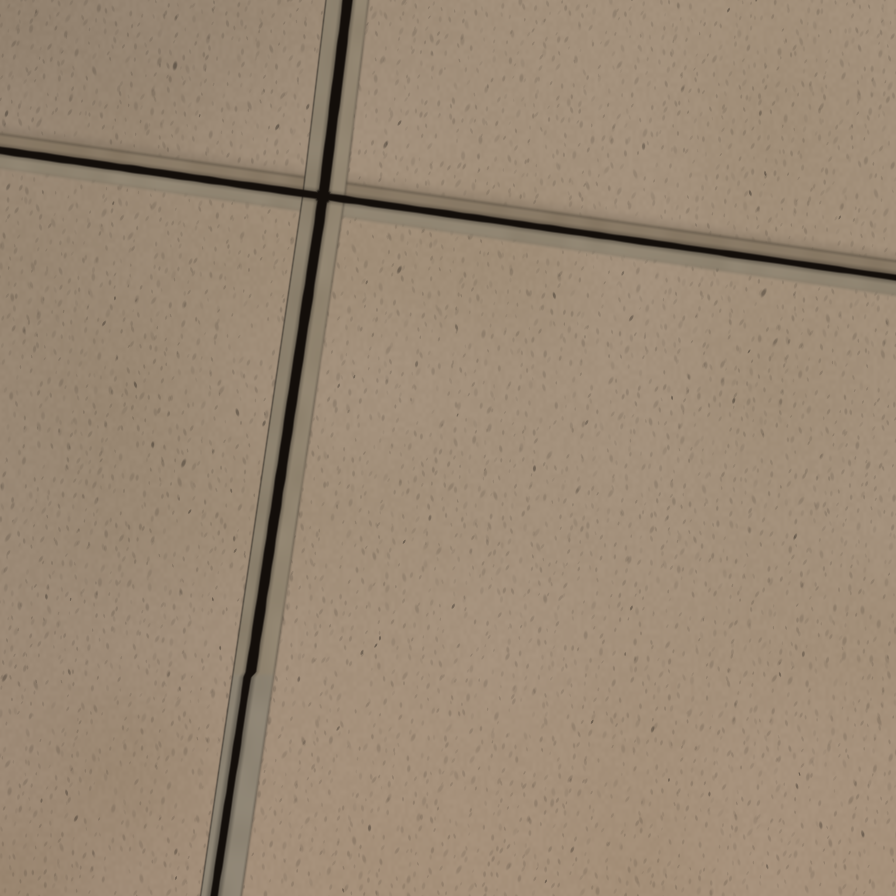
Give the GLSL for this texture, as a three.js fragment shader.

```glsl
// Speckled beige ceiling panels meeting at a tilted cross of grey rails with dark grooves.
varying vec2 vUv;

float hash(vec2 p) {
  vec3 q = fract(p.xyx * 0.1031);
  q += dot(q, q.yzx + 33.33);
  return fract((q.x + q.y) * q.z);
}

float noise(vec2 p) {
  vec2 i = floor(p), f = fract(p);
  f = f * f * (3.0 - 2.0 * f);
  return mix(mix(hash(i), hash(i + vec2(1.0, 0.0)), f.x),
             mix(hash(i + vec2(0.0, 1.0)), hash(i + 1.0), f.x), f.y);
}

// Soft band: 1 within the half width, 0 outside
float band(float d, float halfWidth, float soft) {
  return 1.0 - smoothstep(halfWidth - soft, halfWidth + soft, abs(d));
}

// Short upright flecks, one jittered fleck per occupied cell
float flecks(vec2 p) {
  float sum = 0.0;
  for (int i = 0; i < 2; i++) {
    float layer = float(i);
    vec2 g = p * (56.0 + 19.0 * layer) + 37.0 * layer;
    vec2 cell = floor(g);
    vec2 center = 0.3 + 0.4 * vec2(hash(cell + 5.1), hash(cell + 71.7));
    vec2 d = fract(g) - center;
    d.x += d.y * (hash(cell + 13.0) - 0.5) * 0.8;
    float radius = 0.07 + 0.07 * hash(cell + 29.3);
    float strength = 0.04 + 0.09 * hash(cell + 43.9) + 0.2 * step(0.985, hash(cell + 91.0));
    float shape = 1.0 - smoothstep(radius * 0.4, radius * 1.4, length(d * vec2(1.0, 0.5)));
    sum += shape * strength * step(0.35, hash(cell + 57.0));
  }
  return sum;
}

void main() {
  vec2 uv = vUv;
  float lower = 1.0 - smoothstep(0.243, 0.251, uv.y);

  // Signed distances to the two seams, with a slight bend at the crossing
  float rise = uv.y - 0.781;
  float across = 0.989 * (uv.x - 0.3607 - rise * (rise > 0.0 ? 0.125 : 0.152));
  float along = 0.99 * (uv.y - 0.781 + 0.142 * (uv.x - 0.3607));

  // Panel surface: broad lighting, mottling, grain and flecks
  vec3 color = vec3(0.638, 0.564, 0.480);
  color *= 1.0 - 0.06 * (1.0 - smoothstep(0.0, 0.45, uv.x));
  color *= 1.0 - 0.05 * smoothstep(0.75, 1.0, uv.y) * (1.0 - smoothstep(0.2, 0.7, uv.x));
  color += vec3(0.012, 0.002, -0.002) * (1.0 - smoothstep(0.0, 0.5, uv.y));
  color += 0.022 * (noise(uv * 7.0) - 0.5) * vec3(1.0, 1.0, 1.3);
  color += 0.018 * (noise(uv * vec2(260.0, 190.0)) - 0.5);
  vec2 panelUv = uv + vec2(-0.14 * uv.y, 0.14 * uv.x);
  color *= 1.0 - flecks(panelUv);

  // Cross rail: brown shade above the groove, paler grey below
  float wear = noise(uv * vec2(45.0, 30.0));
  color *= 1.0 - 0.09 * band(along - 0.018, 0.008, 0.008);
  vec3 railAcross = along > 0.0 ? vec3(0.535, 0.475, 0.395) : vec3(0.565, 0.520, 0.445);
  color = mix(color, railAcross + 0.03 * (wear - 0.5), band(along, 0.020, 0.004));
  color *= 1.0 - 0.16 * band(along - 0.018, 0.0015, 0.002);
  color *= 1.0 - 0.06 * band(along + 0.019, 0.001, 0.003);

  // Upright rail, narrowing toward the bottom on its left side
  float leftEdge = -mix(0.018, 0.024, uv.y);
  float rightEdge = mix(0.027, 0.023, uv.y);
  float rail = smoothstep(leftEdge - 0.001, leftEdge + 0.001, across)
             * (1.0 - smoothstep(rightEdge - 0.002, rightEdge + 0.002, across));
  vec3 railUp = across < 0.0 ? vec3(0.550, 0.505, 0.430) : vec3(0.570, 0.520, 0.440);
  railUp = mix(railUp, vec3(0.545, 0.515, 0.460), 0.6 * lower);
  color = mix(color, railUp + 0.03 * (wear - 0.5), rail);
  color *= 1.0 - 0.42 * band(across - leftEdge, 0.0008, 0.0012);
  color *= 1.0 - (0.16 + 0.12 * wear) * band(across - rightEdge, 0.001, 0.002);

  // Shaded lips beside the grooves
  float groove = across + 0.003 * lower;
  color *= 1.0 - 0.28 * band(along, 0.006, 0.004);
  color *= 1.0 - 0.25 * band(groove, 0.008, 0.003);

  // Dark grooves with a jog low on the upright one, joined by a round crossing
  float ragged = 0.0008 * (noise(uv * 60.0) - 0.5);
  float dark = band(along, mix(0.0042, 0.0032, uv.x) + ragged, 0.0015);
  dark = max(dark, band(groove, mix(0.0055, 0.0042, lower) + ragged, 0.0014));
  dark = max(dark, band(length(vec2(across, along)), 0.0085, 0.002));
  color = mix(color, vec3(0.075, 0.055, 0.040), dark);

  gl_FragColor = vec4(color, 1.0);
}
```
